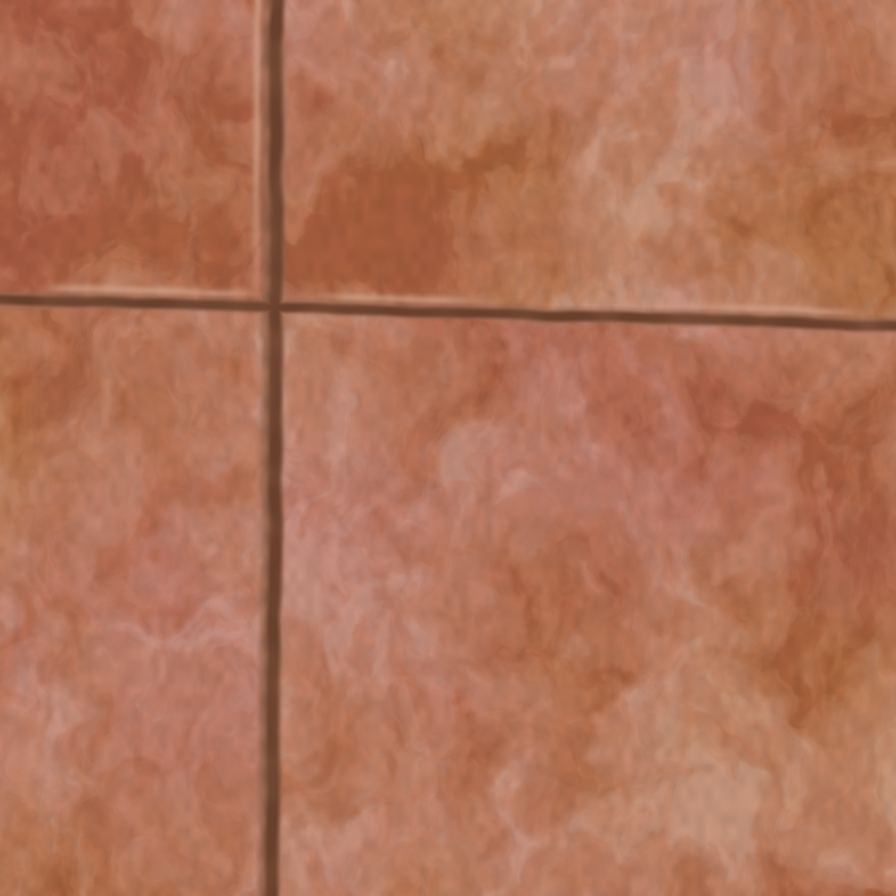
Give the GLSL for this texture, as a WebGL 2 fragment shader.

```glsl
#version 300 es
precision highp float;
// Worn terracotta floor tiles meeting at one off-centre crossing of thin, slightly tilted joints.
// Warped value noise mottles the clay; broad patches vary each tile; joints are
// distance bands with a dark core, a brown edge and a patchy pale rim.

#define PITCH 0.90          // tile spacing
#define CROSS vec2(0.301, 0.667)
#define TILT vec2(0.005, -0.030)
#define JOINT vec2(0.0105, 0.0060)  // half widths: upright, level
#define SOFT 0.0045         // joint edge softness
#define MOTTLE 1.15         // strength of cloudy stains
#define GRAIN 0.50          // strength of fine wear
#define RIM 0.60            // strength of pale edge

uniform vec2 u_resolution;
out vec4 fragColor;

const vec3 BURNT = vec3(0.63, 0.355, 0.235);
const vec3 CLAY  = vec3(0.69, 0.43, 0.31);
const vec3 ROSE  = vec3(0.72, 0.48, 0.38);
const vec3 DUST  = vec3(0.755, 0.555, 0.475);
const vec3 BROWN = vec3(0.59, 0.40, 0.31);
const vec3 CORE  = vec3(0.41, 0.25, 0.17);
const vec3 CHALK = vec3(0.82, 0.64, 0.55);

float hash(vec2 p) {
    vec3 q = fract(vec3(p.xyx) * 0.1031);
    q += dot(q, q.yzx + 33.33);
    return fract((q.x + q.y) * q.z);
}

float noise(vec2 p) {
    vec2 i = floor(p), f = fract(p);
    f = f * f * (3.0 - 2.0 * f);
    return mix(mix(hash(i), hash(i + vec2(1, 0)), f.x),
               mix(hash(i + vec2(0, 1)), hash(i + vec2(1, 1)), f.x), f.y);
}

float fbm(vec2 p) {
    float sum = 0.0, amp = 0.5;
    for (int i = 0; i < 5; i++) {
        sum += amp * noise(p);
        p = mat2(0.8, 0.6, -0.6, 0.8) * p * 2.03 + 17.0;
        amp *= 0.5;
    }
    return sum / 0.97;
}

// Soft round patch of stain or dust
float patchAt(vec2 p, vec2 centre, float radius) {
    vec2 d = (p - centre) / radius;
    return exp(-dot(d, d));
}

vec3 clayColor(float tone) {
    vec3 c = mix(BURNT, CLAY, smoothstep(0.12, 0.42, tone));
    c = mix(c, ROSE, smoothstep(0.38, 0.64, tone));
    return mix(c, DUST, smoothstep(0.60, 0.92, tone));
}

// Broad shade of each tile: upper ones are burnt, lower ones dusty
float tileShade(vec2 p, vec2 tile) {
    float upper = step(0.0, tile.y), right = step(0.0, tile.x);
    float top = mix(-0.24, -0.05 - 0.32 * patchAt(p, vec2(0.40, 0.74), 0.13)
                    + 0.16 * patchAt(p, vec2(0.85, 0.95), 0.20)
                    - 0.16 * patchAt(p, vec2(0.95, 0.78), 0.12), right);
    float low = mix(-0.10 + 0.26 * patchAt(p, vec2(0.20, 0.38), 0.18),
                    -0.05 + 0.28 * patchAt(p, vec2(0.43, 0.42), 0.22)
                    - 0.12 * patchAt(p, vec2(0.85, 0.48), 0.20), right);
    return mix(low, top, upper);
}

void main() {
    vec2 p = gl_FragCoord.xy / u_resolution;

    // Tile cell and signed distance to the nearest joints
    vec2 q = p - CROSS - TILT * p.yx;
    vec2 tile = floor(q / PITCH);
    vec2 side = q - PITCH * floor(q / PITCH + 0.5);
    side += 0.003 * (vec2(noise(p * 26.0), noise(p * 26.0 + 40.0)) - 0.5);
    vec2 dist = abs(side);

    // Cloudy stains, shifted per tile, and fine upright wear
    vec2 s = p + tile * 3.7;
    vec2 warp = vec2(fbm(s * 9.0 + 5.0), fbm(s * 9.0 + 31.0)) - 0.5;
    float cloud = fbm(s * 6.5 + warp * 2.2) - 0.5;
    float grain = fbm(s * vec2(48.0, 27.0) + warp * 5.0) - 0.5;
    float tone = 0.56 + tileShade(p, tile) + MOTTLE * cloud + GRAIN * grain;

    // Dust gathers beside the joints
    float border = exp(-min(dist.x, dist.y) / 0.030);
    tone += 0.22 * border * (0.4 + noise(s * 14.0));
    vec3 color = clayColor(tone);

    // Drift between pink and ochre, then faint pitting
    color += vec3(0.0, -0.025, 0.03) * (fbm(s * 4.0 + 70.0) - 0.5) * 2.0;
    color *= 1.0 + 0.09 * (noise(s * vec2(110.0, 70.0)) - 0.5);

    // Pale rim left of the upright joint and above the level one
    vec2 offset = vec2(-side.x, side.y) - JOINT - vec2(0.008, 0.007);
    vec2 rim = exp(-offset * offset / 0.000025);
    rim *= vec2(smoothstep(0.55, 0.85, p.y), smoothstep(0.2, 0.7, noise(p * vec2(9.0, 3.0) + 8.0)));
    color = mix(color, CHALK, RIM * max(rim.x, rim.y));

    // Joint: brown shoulder, then uneven dark core set to one side
    vec2 shoulder = 1.0 - smoothstep(JOINT - SOFT, JOINT + SOFT * 1.5, dist);
    vec2 coreDist = abs(side - vec2(0.003, -0.001));
    vec2 core = 1.0 - smoothstep(JOINT * 0.25, JOINT * 0.65 + SOFT, coreDist);
    float dirt = 0.65 + 0.5 * noise(p * 34.0 + 12.0);
    color = mix(color, BROWN * (0.88 + 0.2 * noise(p * 60.0)), max(shoulder.x, shoulder.y));
    color = mix(color, CORE, clamp(max(core.x, core.y) * dirt, 0.0, 1.0));

    fragColor = vec4(clamp(color, 0.0, 1.0), 1.0);
}
```
